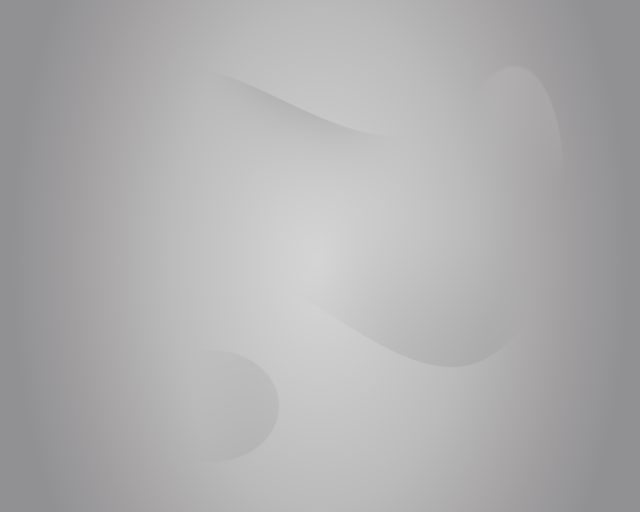
Write a WebGL 1 fragment shader that draws this background.

```glsl
precision highp float;

uniform vec2 u_resolution;

// Backdrop glow: centre, radii and colour stops
const vec2 GLOW_CENTRE = vec2(0.5, 0.492);
const vec2 GLOW_RADII = vec2(0.482, 0.977);
const vec3 CORE = vec3(0.845);
const vec3 SILVER = vec3(0.730, 0.729, 0.730);
const vec3 WARM_GREY = vec3(0.633, 0.623, 0.627);
const vec3 RIM = vec3(0.568, 0.568, 0.578);
const float SILVER_STOP = 0.5;
const float WARM_STOP = 0.8;

// Folds: start and end points of each S-shaped edge
const vec2 UPPER_START = vec2(0.267, 0.873);
const vec2 UPPER_END = vec2(0.618, 0.7345);
const vec2 LOWER_START = vec2(0.344, 0.471);
const vec2 LOWER_END = vec2(0.708, 0.283);
const float LOWER_CURL = 6.34;
const float UPPER_SHADE = 0.065;
const float LOWER_SHADE = 0.045;

// Lobes: centres and radii
const vec2 LIGHT_CENTRE = vec2(0.807, 0.65);
const vec2 LIGHT_RADII = vec2(0.074, 0.22);
const float LIGHT_LEFT_RADIUS = 0.1;
const vec2 DARK_CENTRE = vec2(0.332, 0.207);
const vec2 DARK_RADII = vec2(0.104, 0.109);
const float LIGHT_GAIN = 0.035;
const float DARK_SHADE = 0.038;

const float EDGE_SOFTNESS = 0.004;

vec3 backdrop(vec2 uv) {
    float r = length((uv - GLOW_CENTRE) / GLOW_RADII);
    vec3 colour = mix(CORE, SILVER, clamp(r / SILVER_STOP, 0.0, 1.0));
    colour = mix(colour, WARM_GREY, clamp((r - SILVER_STOP) / (WARM_STOP - SILVER_STOP), 0.0, 1.0));
    return mix(colour, RIM, clamp((r - WARM_STOP) / (1.0 - WARM_STOP), 0.0, 1.0));
}

// Height of an S-shaped edge at x
float foldHeight(float x, vec2 start, vec2 end) {
    return mix(start.y, end.y, smoothstep(start.x, end.x, x));
}

// Soft step that is 1 on the positive side of an edge
float cover(float d, float softness) {
    return smoothstep(-0.5 * softness, 0.5 * softness, d);
}

// Fades in between a.x and a.y, out between b.x and b.y
float window(float x, vec2 a, vec2 b) {
    return smoothstep(a.x, a.y, x) * (1.0 - smoothstep(b.x, b.y, x));
}

float upperFold(vec2 uv) {
    float depth = foldHeight(uv.x, UPPER_START, UPPER_END) - uv.y;
    float fade = exp(-max(depth, 0.0) / 0.08);
    return cover(depth, EDGE_SOFTNESS) * fade
        * window(uv.x, vec2(0.30, 0.45), vec2(0.48, 0.65));
}

float lowerFold(vec2 uv) {
    float curl = max(uv.x - LOWER_END.x, 0.0);
    float depth = uv.y - foldHeight(uv.x, LOWER_START, LOWER_END) - LOWER_CURL * curl * curl;
    float fade = 1.0 - smoothstep(0.0, 0.3, depth);
    return cover(depth, EDGE_SOFTNESS) * fade
        * window(uv.x, vec2(0.42, 0.64), vec2(0.72, 0.84));
}

float lightLobe(vec2 uv) {
    vec2 q = uv - LIGHT_CENTRE;
    q /= vec2(q.x < 0.0 ? LIGHT_LEFT_RADIUS : LIGHT_RADII.x, LIGHT_RADII.y);
    float depth = 1.0 - length(q);
    float fade = exp(-max(depth, 0.0) / 0.6);
    return cover(depth, EDGE_SOFTNESS / LIGHT_RADII.x) * fade
        * smoothstep(0.62, 0.78, uv.y) * smoothstep(0.73, 0.81, uv.x);
}

float darkLobe(vec2 uv) {
    float depth = 1.0 - length((uv - DARK_CENTRE) / DARK_RADII);
    return cover(depth, EDGE_SOFTNESS / DARK_RADII.x) * smoothstep(0.29, 0.41, uv.x);
}

void main() {
    vec2 uv = gl_FragCoord.xy / u_resolution;
    vec3 colour = backdrop(uv);

    // Shadows and highlight over the glow
    colour -= UPPER_SHADE * upperFold(uv);
    colour -= LOWER_SHADE * lowerFold(uv);
    colour -= DARK_SHADE * darkLobe(uv);
    colour += LIGHT_GAIN * lightLobe(uv);

    gl_FragColor = vec4(colour, 1.0);
}
```
